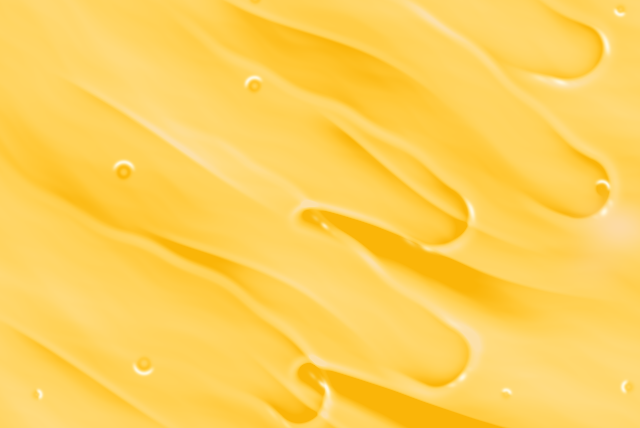
Give the GLSL for this texture, as a Shadertoy shader.

```glsl
// Glossy yellow cream smeared in slanted strokes, with scooped ends, creases, folds and wet glints.
#define STROKE_ANGLE -0.48
#define BASE_TONE 2.62
#define STREAK_CONTRAST 0.84
#define SCOOP_COUNT 5
#define SCOOP_RADIUS 0.075
#define SCOOP_FLARE 0.10
#define CREASE_COUNT 7
#define FOLD_COUNT 2
#define FOLD_RADIUS 0.026
#define FLECK_GRID 4.5
#define GLINT_COLOR vec3(1.0, 0.97, 0.86)
#define THIN_COLOR vec3(0.99, 0.86, 0.69)

// Dark amber to pale cream, evenly spaced in tone
const vec3 CREAM[6] = vec3[6](
    vec3(0.98, 0.71, 0.03), vec3(1.00, 0.78, 0.20), vec3(1.00, 0.82, 0.33),
    vec3(1.00, 0.84, 0.41), vec3(1.00, 0.86, 0.50), vec3(0.99, 0.88, 0.66));

vec3 creamColor(float tone) {
    float t = clamp(tone, 0.0, 4.999);
    int k = int(t);
    return mix(CREAM[k], CREAM[k + 1], fract(t));
}

float bump(float x, float width) {
    return exp(-x * x / (width * width));
}

vec2 hash2(vec2 p) {
    vec3 h = fract(p.xyx * vec3(0.1031, 0.1030, 0.0973));
    h += dot(h, h.yzx + 33.33);
    return fract((h.xx + h.yz) * h.zy);
}

// Layered sines, long along the stroke and skewed into soft creases across it
float streaks(vec2 s) {
    float sum = 0.0, amp = 1.0;
    vec2 w = s * vec2(2.2, 9.0);
    for (int i = 0; i < 6; i++) {
        float k = float(i);
        float phase = w.y + 1.4 * sin(w.x + k * 2.1) + k * 1.7;
        sum += amp * sin(phase + 0.7 * sin(phase));
        w = w * 1.7 + vec2(0.9, 0.6 * sin(w.x));
        amp *= 0.62;
    }
    return sum;
}

// Distance to a round end at the origin that widens towards negative x
float roundEnd(vec2 q, float radius, float flare) {
    return length(vec2(max(q.x, 0.0), q.y)) - radius - flare * max(-q.x, 0.0);
}

// Scooped stroke: x is the tone change, y the glint
vec2 scoop(vec2 q, float seed) {
    q.y += 0.02 * sin(q.x * 6.0 + seed * 2.4) + 0.004 * sin(q.x * 31.0 + seed);
    float d = roundEnd(q, SCOOP_RADIUS, SCOOP_FLARE);
    float fade = 1.0 - smoothstep(0.15, 1.0, -q.x);
    float upper = smoothstep(-0.03, 0.05, q.y);
    float tip = smoothstep(-0.16, 0.03, q.x);
    float side = mix(0.2, 1.0, max(upper, tip));
    float uneven = 0.75 + 0.35 * sin(q.x * 17.0 + q.y * 25.0 + seed * 4.0);
    float rim = bump(d - 0.012, 0.014) * uneven;
    float inner = (1.0 - smoothstep(-0.008, 0.004, d)) * exp(min(d, 0.0) / 0.026);
    float outer = smoothstep(0.012, 0.032, d) * exp(-max(d - 0.02, 0.0) / 0.045)
                * upper * smoothstep(0.06, 0.3, -q.x);
    float tone = fade * (1.7 * rim * side - inner * side * (0.9 + 2.6 * tip) - 2.5 * outer);
    float beads = smoothstep(0.1, 0.9, sin(q.y * 45.0 + seed * 3.0))
                * (0.6 + 0.4 * sin(q.y * 170.0 + q.x * 90.0));
    float glint = bump(d - 0.006, 0.007) * smoothstep(-0.06, 0.02, q.x) * beads;
    return vec2(tone, glint);
}

// Open crease: thin bright lip with a crisp edge over a shadow that fades downwards
float crease(vec2 q, float seed) {
    float size = 0.6 + 0.4 * sin(seed * 5.0);
    q.y += 0.022 * sin(q.x * 7.0 + seed * 1.9) + 0.05 * q.x;
    float reach = smoothstep(-0.34, -0.16, q.x) * (1.0 - smoothstep(0.0, 0.40, q.x));
    float shade = (1.0 - smoothstep(-0.005, 0.005, q.y)) * exp(min(q.y, 0.0) / (0.02 + 0.04 * size));
    return reach * (1.1 * bump(q.y - 0.009, 0.009) - (1.3 + size) * shade);
}

// Fold opening to the right: crisp upper lip over a deep amber shadow
vec2 fold(vec2 q) {
    q.y -= 0.13 * q.x + 0.01 * sin(q.x * 9.0);
    float d = roundEnd(vec2(-q.x, q.y), FOLD_RADIUS, 0.06);
    float fade = 1.0 - smoothstep(0.25, 0.8, q.x);
    float upper = smoothstep(-0.03, 0.02, q.y);
    float soft = mix(0.045, 0.007, upper);
    float shade = 1.0 - smoothstep(-soft, soft * 0.6, d);
    float lip = bump(d - 0.010, 0.010) * mix(0.5, 1.0, upper) * (1.0 - smoothstep(0.02, 0.4, q.x));
    float beads = 0.6 + 0.4 * sin(q.x * 190.0);
    float glint = bump(q.y + 0.4 * q.x - 0.006, 0.005) * bump(q.x - 0.035, 0.025) * beads;
    return vec2(fade * (2.2 * lip - 3.4 * shade), 0.8 * glint);
}

// Small curved wet flecks with a dark side, one per chosen cell
vec2 flecks(vec2 p) {
    vec2 cell = floor(p * FLECK_GRID);
    vec2 rnd = hash2(cell + 7.0);
    vec2 f = (fract(p * FLECK_GRID) - 0.3 - 0.4 * rnd) / FLECK_GRID;
    float r = length(f), size = 0.008 + 0.016 * rnd.y;
    float part = smoothstep(-0.1, 0.9, sin(atan(f.y, f.x) + 6.28 * rnd.x));
    float chosen = step(0.66, hash2(cell + 31.0).y);
    return chosen * vec2(-1.6 * bump(r - size * 0.5, 0.007), bump(r - size, 0.005) * part);
}

void mainImage(out vec4 fragColor, in vec2 fragCoord) {
    vec2 p = fragCoord / iResolution.y;
    float c = cos(STROKE_ANGLE), s = sin(STROKE_ANGLE);
    vec2 st = vec2(c * p.x + s * p.y, c * p.y - s * p.x);
    st += 0.012 * sin(st.yx * vec2(11.0, 7.0) + vec2(0.5, 2.0));

    vec2 layer = flecks(p);
    layer.x += BASE_TONE + STREAK_CONTRAST * streaks(st);

    // Staggered scoops step across the stroke direction
    for (int i = 0; i < SCOOP_COUNT; i++) {
        float k = float(i);
        layer += scoop(st - vec2(0.56 + 0.45 * fract(k * 0.618), 0.40 + 0.25 * k), k);
    }
    for (int i = 0; i < CREASE_COUNT; i++) {
        float k = float(i);
        layer.x += crease(st - vec2(-0.1 + 0.9 * fract(k * 0.618 + 0.3), 0.2 + 0.19 * k), k);
    }
    for (int i = 0; i < FOLD_COUNT; i++) {
        float k = float(i);
        layer += fold(st - vec2(0.57 - 0.15 * k, 0.44 + 0.32 * k));
    }

    // Thinly spread pale patch near the right edge
    vec2 t = p - vec2(1.43, 0.45);
    float thin = bump(t.x - t.y, 0.10) * bump(t.x + t.y, 0.14);
    thin *= 0.75 + 0.25 * sin(40.0 * (t.y - 0.6 * t.x) + 3.0 * sin(14.0 * t.x));

    vec3 color = mix(creamColor(layer.x), THIN_COLOR, 0.9 * thin);
    color = mix(color, GLINT_COLOR, clamp(layer.y, 0.0, 1.0));
    fragColor = vec4(color, 1.0);
}
```
